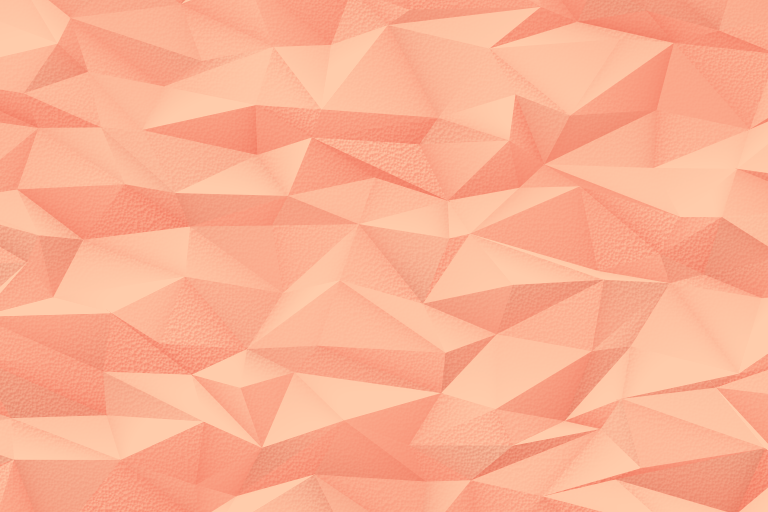
Write a Shadertoy shader that draws this background.

```glsl
// Crumpled low-poly relief in peach tones: a jittered grid of height points is
// split into triangles, each lit as a flat plane with soft creases, and a
// fine cellular leather grain is embossed on the facets turned from the light.

const vec2  CELL       = vec2(0.158, 0.096); // facet size, canvas height = 1
const float JITTER     = 0.94;               // spread of the grid points
const float TILT       = -0.04;              // rotation of the grid
const vec2  LIGHT      = vec2(0.65, -1.75);  // light direction and strength
const float MID_TONE   = 0.69;
const float CONTRAST   = 0.41;
const float VALLEY     = 0.30;               // darkening of low points
const float CREASE     = 0.24;               // soft shadow along one edge
const float CREASE_W   = 0.022;
const float GRAIN_SIZE = 0.0062;
const float GRAIN      = 0.34;
const vec3  SHADE      = vec3(0.94, 0.50, 0.40);
const vec3  GLOW       = vec3(1.00, 0.80, 0.67);
const vec3  DUST       = vec3(0.89, 0.64, 0.53);

float hash(vec2 p) {
    vec3 q = fract(p.xyx * vec3(0.1031, 0.1030, 0.0973));
    q += dot(q, q.yzx + 33.33);
    return fract((q.x + q.y) * q.z);
}

vec2 hash2(vec2 p) {
    return vec2(hash(p + 17.3), hash(p + 71.9));
}

float cross2(vec2 a, vec2 b) {
    return a.x * b.y - a.y * b.x;
}

// Distance to the nearest scattered point
float cellular(vec2 p) {
    vec2 id = floor(p);
    float nearest = 2.0;
    for (int y = -1; y <= 1; y++)
    for (int x = -1; x <= 1; x++) {
        vec2 c = id + vec2(x, y);
        nearest = min(nearest, length(c + hash2(c) - p));
    }
    return nearest;
}

// Grid point: position in xy, height in z
vec3 gridPoint(vec2 id) {
    return vec3((id + JITTER * (hash2(id) - 0.5)) * CELL, hash(id + 43.7));
}

float turn(vec3 a, vec3 b, vec3 c) {
    return cross2(b.xy - a.xy, c.xy - a.xy);
}

// Adds tone, roughness and dust of one triangle, weighted by its coverage
void addFacet(vec2 p, vec3 a, vec3 b, vec3 c, vec2 seed, float pixel, inout vec4 sum) {
    float area = turn(a, b, c);
    if (area < 1e-6) return;
    vec2 ab = b.xy - a.xy, bc = c.xy - b.xy, ca = a.xy - c.xy;
    vec3 w = vec3(cross2(bc, p - b.xy), cross2(ca, p - c.xy), cross2(ab, p - a.xy));
    vec3 edge = w / vec3(length(bc), length(ca), length(ab));
    float cover = clamp(min(edge.x, min(edge.y, edge.z)) / pixel + 0.5, 0.0, 1.0);
    if (cover <= 0.0) return;

    vec3 n = cross(b - a, c - a);
    float lit = dot(-n.xy / n.z * CELL, LIGHT);
    lit /= sqrt(1.0 + lit * lit);
    float height = dot(w, vec3(a.z, b.z, c.z)) / area;
    float tone = MID_TONE + CONTRAST * lit + VALLEY * (height - 0.5);
    tone -= CREASE * hash(seed + 5.1) * exp(-max(edge.x, 0.0) / CREASE_W);

    float rough = (0.3 + 0.7 * hash(seed + 9.4)) * smoothstep(1.0, 0.6, tone);
    float dust = smoothstep(0.5, 0.9, hash(seed + 27.8));
    sum += cover * vec4(tone, rough, dust, 1.0);
}

void mainImage(out vec4 fragColor, in vec2 fragCoord) {
    float pixel = 1.0 / iResolution.y;
    vec2 uv = fragCoord * pixel;
    float s = sin(TILT), k = cos(TILT);
    vec2 p = mat2(k, -s, s, k) * uv + 3.0;

    // Two triangles per cell, cut along a diagonal that lies inside it
    vec2 home = floor(p / CELL);
    vec4 sum = vec4(MID_TONE, 0.0, 0.0, 1.0) * 1e-4;
    for (int y = -1; y <= 1; y++)
    for (int x = -1; x <= 1; x++) {
        vec2 id = home + vec2(x, y);
        vec3 a = gridPoint(id);
        vec3 b = gridPoint(id + vec2(1, 0));
        vec3 c = gridPoint(id + vec2(1, 1));
        vec3 d = gridPoint(id + vec2(0, 1));
        bool rising  = min(turn(a, b, c), turn(a, c, d)) > 0.0;
        bool falling = min(turn(a, b, d), turn(b, c, d)) > 0.0;
        if (rising && (!falling || hash(id + 61.2) > 0.5)) {
            addFacet(p, a, b, c, id, pixel, sum);
            addFacet(p, c, d, a, id + 100.5, pixel, sum);
        } else {
            addFacet(p, a, b, d, id, pixel, sum);
            addFacet(p, c, d, b, id + 100.5, pixel, sum);
        }
    }
    vec3 facet = sum.xyz / sum.w;

    // Leather grain, embossed along the light
    vec2 g = uv / GRAIN_SIZE;
    float emboss = cellular(g) - cellular(g + vec2(-0.25, 0.4));
    float patches = 0.5 + 0.5 * sin(uv.x * 9.0 + 2.0 * sin(uv.y * 7.0)) * sin(uv.y * 11.0 + uv.x * 4.0);
    float grain = GRAIN * facet.y * (0.5 + patches) * emboss;
    float tone = clamp(facet.x + grain, 0.0, 1.0);

    // Red rises sooner than green and blue, keeping the shadows warm
    vec3 color = mix(SHADE, GLOW, vec3(sqrt(tone), tone, tone));
    vec3 dusty = DUST + 0.25 * (tone - MID_TONE);
    color = mix(color, dusty, 0.5 * facet.z * facet.y * patches);
    fragColor = vec4(color, 1.0);
}
```
